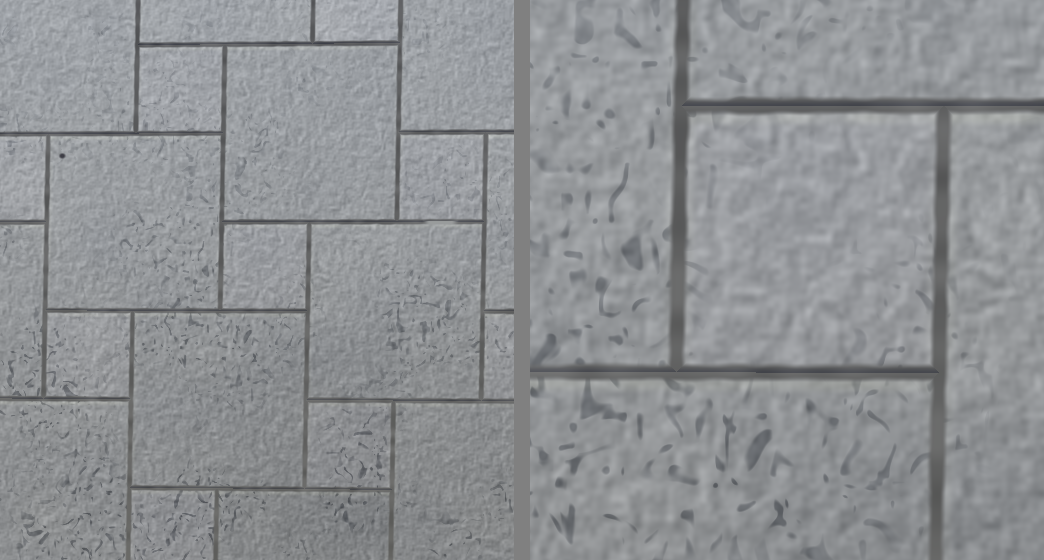
Left: the whole. Right: its middle third, enlarged.
Write a WebGL 1 fragment shader that draws this texture.

```glsl
precision highp float;
// Grey stone paving in a pinwheel pattern of large and small square slabs.

uniform vec2 u_resolution;

const vec2 UNIT = vec2(0.1563, 0.1588);   // side of a small slab, in canvas heights
const vec2 ORIGIN = vec2(0.0862, 0.2375); // top left corner of one large slab
const float LEAN = 0.018;                 // sideways drift of the vertical joints
const float JOINT = 0.027;                // half width of a joint, in slab units

float hash(vec2 p) {
  p = fract(p * vec2(0.1031, 0.1137));
  p += dot(p, p.yx + 33.33);
  return fract((p.x + p.y) * p.x * 17.31);
}

float noise(vec2 p) {
  vec2 i = floor(p);
  vec2 f = fract(p);
  f = f * f * (3.0 - 2.0 * f);
  i += 200.0;
  return mix(mix(hash(i), hash(i + vec2(1.0, 0.0)), f.x),
             mix(hash(i + vec2(0.0, 1.0)), hash(i + vec2(1.0, 1.0)), f.x), f.y);
}

// Canvas position (y down) to slab units, with a slight lean and fan.
vec2 toSlabUnits(vec2 p) {
  vec2 d = p - ORIGIN;
  d.x += LEAN * d.y;
  d.y -= 0.02 * (p.x - 0.46) * (p.y - 0.45);
  return d / UNIT;
}

// Returns the slab corner in xy and its side in z; five cells form one motif.
vec3 findSlab(vec2 q) {
  vec2 cell = floor(q);
  float k = mod(cell.x + 2.0 * cell.y + 0.5, 5.0) - 0.5;
  if (k > 3.5) return vec3(cell, 1.0);
  float row = step(1.5, k);
  return vec3(cell - vec2(k - 2.0 * row, row), 2.0);
}

// Fine embossed grain, lit from the upper left.
float relief(vec2 q) {
  vec2 g = q * vec2(23.0, 20.0);
  g += 1.5 * noise(q * 9.0);
  float coarse = noise(g + 0.45) - noise(g - 0.45);
  vec2 h = q.yx * 41.0 + 7.0;
  return coarse + 0.6 * (noise(h + 0.4) - noise(h - 0.4));
}

// Small dark pits gathered in patches.
float pits(vec2 q) {
  vec2 bend = vec2(noise(q * 8.0), noise(q * 8.0 + 31.0));
  float spots = smoothstep(0.68, 0.9, noise(q * vec2(25.0, 21.0) + 3.0 * bend));
  return spots * smoothstep(0.3, 0.75, noise(q * 1.7 + 12.0));
}

float band(float d, float start, float width) {
  return smoothstep(start - 0.01, start + 0.012, d)
       * (1.0 - smoothstep(start + 0.3 * width, start + width, d));
}

vec3 slabColor(vec2 p, vec2 q, vec3 slab) {
  vec3 color = mix(vec3(0.622, 0.638, 0.657), vec3(0.548, 0.556, 0.562),
                   smoothstep(-0.1, 1.0, p.y));
  color -= 0.035 * smoothstep(0.25, 0.6, p.x) * smoothstep(0.35, 0.9, p.y);
  color += (hash(slab.xy + 50.0) - 0.5) * 0.022;
  color += (2.0 - slab.z) * vec3(0.024, 0.022, 0.025);
  color += (noise(q * 1.6) - 0.5) * vec3(0.03, 0.028, 0.022);
  color += (noise(q * 5.0 + 40.0) - 0.5) * 0.022;
  color += relief(q) * 0.075;
  float wear = mix(0.07, 0.17, smoothstep(0.0, 0.9, p.y - 0.3 * p.x + 0.2));
  return color - pits(q) * wear * vec3(1.0, 0.98, 0.93);
}

// Joints are darkest under a lower slab edge and pale above the next slab.
vec3 jointColor(vec2 p, vec2 q, vec2 nearStart, vec2 nearEnd) {
  float across = min(nearStart.x, nearEnd.x);
  float below = 1.0 - smoothstep(0.0, JOINT, nearEnd.y);
  float above = 1.0 - smoothstep(0.0, JOINT, nearStart.y);
  float horizontal = step(min(nearStart.y, nearEnd.y), across);
  vec3 color = mix(vec3(0.355, 0.36, 0.37), vec3(0.40, 0.40, 0.39), p.y);
  color -= horizontal * below * vec3(0.09, 0.085, 0.06);
  color += horizontal * above * 0.025;
  return color + (noise(q * vec2(9.0, 11.0)) - 0.5) * 0.09;
}

void main() {
  vec2 p = gl_FragCoord.xy / u_resolution.y;
  p.y = 1.0 - p.y;
  vec2 q = toSlabUnits(p);
  vec3 slab = findSlab(q);

  // Distances to the left and top edges, then to the right and bottom ones.
  vec2 nearStart = q - slab.xy;
  vec2 nearEnd = slab.z - nearStart;
  vec2 nearest = min(nearStart, nearEnd);
  float edge = min(nearest.x, nearest.y) + (noise(q * 13.0) - 0.5) * 0.010;

  // Slab face with pale arrises
  vec3 color = slabColor(p, q, slab);
  float rim = band(nearStart.y, JOINT, 0.06) + 0.45 * band(nearStart.x, JOINT, 0.045)
            + 0.3 * band(nearEnd.x, JOINT, 0.04);
  color += rim * vec3(0.048, 0.048, 0.034) * (0.5 + noise(q * 7.0 + 5.0));

  // One dark chip in a slab face
  float chip = length((q - vec2(0.165, 0.25)) * vec2(1.0, 1.2));
  color = mix(color, vec3(0.24, 0.24, 0.27), 1.0 - smoothstep(0.015, 0.05, chip));

  // Recessed joints, with pale grit filling one stretch
  float soft = max(0.013, 0.8 / (u_resolution.y * UNIT.x));
  float gap = 1.0 - smoothstep(JOINT - soft, JOINT + soft, edge);
  vec3 joint = jointColor(p, q, nearStart, nearEnd);
  vec2 grit = abs(q - vec2(4.5, 1.02)) / vec2(0.2, 0.035);
  joint = mix(joint, vec3(0.60, 0.61, 0.61), 1.0 - smoothstep(0.6, 1.1, max(grit.x, grit.y)));
  gl_FragColor = vec4(mix(color, joint, gap), 1.0);
}
```
